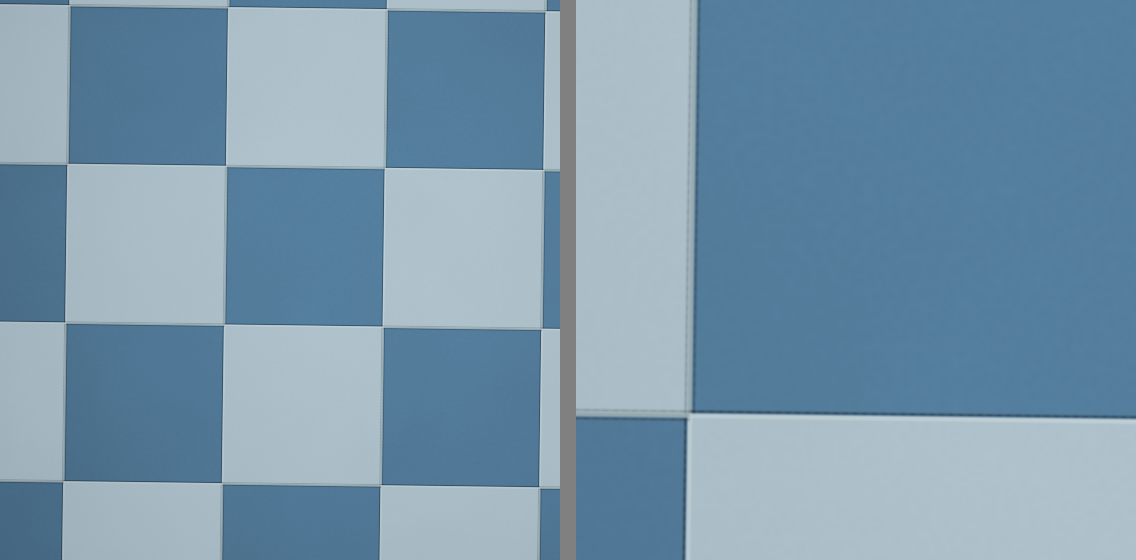
Left: the whole. Right: its middle third, enlarged.
This texture is drawn by a three.js fragment shader. Its source:

```glsl
// Checkerboard of blue and pale tiles, slightly turned, with thin bevelled joints.
// Tiles come from smoothed alternating signs on a rotated grid; joints are signed
// distance lines; layered sines and cellular noise give the faint surface mottling.

#define TILE 0.2834
#define TILT 0.0130
#define GRID_ORIGIN vec2(0.4010, 0.4193)
#define JOINT_HALF 0.0013
#define EDGE_OFFSET 0.0024
#define SOFT 0.0011
#define LIGHT_CENTER vec2(0.72, 0.62)
#define BLUE vec3(0.333, 0.497, 0.621)
#define PALE vec3(0.686, 0.762, 0.802)
#define GROUT vec3(0.620, 0.690, 0.710)
#define GLINT vec3(0.780, 0.835, 0.855)
#define GRAIN 0.016

varying vec2 vUv;

vec2 hash2(vec2 p) {
  vec3 q = fract(p.xyx * vec3(0.1031, 0.1030, 0.0973));
  q += dot(q, q.yzx + 33.33);
  return fract((q.xx + q.yz) * q.zy);
}

// Distance to the nearest scattered point
float cellular(vec2 p) {
  vec2 cell = floor(p), f = fract(p);
  float nearest = 2.0;
  for (int j = -1; j <= 1; j++) {
    for (int i = -1; i <= 1; i++) {
      vec2 o = vec2(float(i), float(j));
      vec2 d = o + hash2(cell + o) - f;
      nearest = min(nearest, dot(d, d));
    }
  }
  return sqrt(nearest);
}

// Broad cloudy variation from warped sines
float mottling(vec2 p) {
  float sum = 0.0, gain = 0.5;
  for (int i = 0; i < 4; i++) {
    p = mat2(0.8, 0.6, -0.6, 0.8) * p * 1.7 + 1.3;
    p += 0.5 * sin(p.yx);
    sum += gain * sin(p.x) * sin(p.y);
    gain *= 0.6;
  }
  return sum;
}

float line(float d, float halfWidth) {
  return 1.0 - smoothstep(halfWidth - SOFT, halfWidth + SOFT, abs(d));
}

// One joint: s grows to the right or down, farBlue tells the tile on that side
vec3 drawJoint(vec3 color, float s, float along, float farBlue) {
  float ripple = 0.88 + 0.12 * sin(along * 1100.0);
  float nearEdge = line(s + EDGE_OFFSET, 0.0008) * ripple;
  float farEdge = line(s - EDGE_OFFSET, 0.0008) * ripple;
  color *= 1.0 - nearEdge * mix(0.38, 0.18, farBlue);
  color *= 1.0 - farEdge * 0.25 * farBlue;
  vec3 groove = mix(GLINT, GROUT, farBlue);
  return mix(color, groove, 0.9 * line(s, JOINT_HALF));
}

void main() {
  // Rotated grid, with distances kept in canvas units
  vec2 d = vUv - GRID_ORIGIN;
  float c = cos(TILT), s = sin(TILT);
  vec2 p = vec2(c * d.x - s * d.y, s * d.x + c * d.y);
  vec2 lineId = floor(p / TILE + 0.5);
  vec2 toLine = p - lineId * TILE;

  // Alternating signs give the checker with soft edges
  vec2 parity = 1.0 - 2.0 * mod(lineId, 2.0);
  vec2 side = parity * clamp(toLine / SOFT, -1.0, 1.0);
  float blue = 0.5 + 0.5 * side.x * side.y;
  vec3 color = mix(PALE, BLUE, blue);

  // Slight tone difference from tile to tile, and surface mottling
  float tone = hash2(floor(p / TILE) + 17.0).x - 0.5;
  float surface = 0.012 * mottling(vUv * 9.0);
  surface += GRAIN * (cellular(vUv * 150.0) - 0.5);
  color *= 1.0 + 0.016 * tone + surface * mix(0.6, 1.3, blue);

  // Joints along both directions
  color = drawJoint(color, toLine.x, p.y, 0.5 + 0.5 * parity.x * side.y);
  color = drawJoint(color, -toLine.y, p.x, 0.5 - 0.5 * parity.y * side.x);

  // Soft light that fades toward the lower left
  vec2 away = (vUv - LIGHT_CENTER) * vec2(1.0, 0.9);
  color *= 1.0 - dot(away, away) * mix(0.14, 0.24, blue);

  gl_FragColor = vec4(color, 1.0);
}
```
